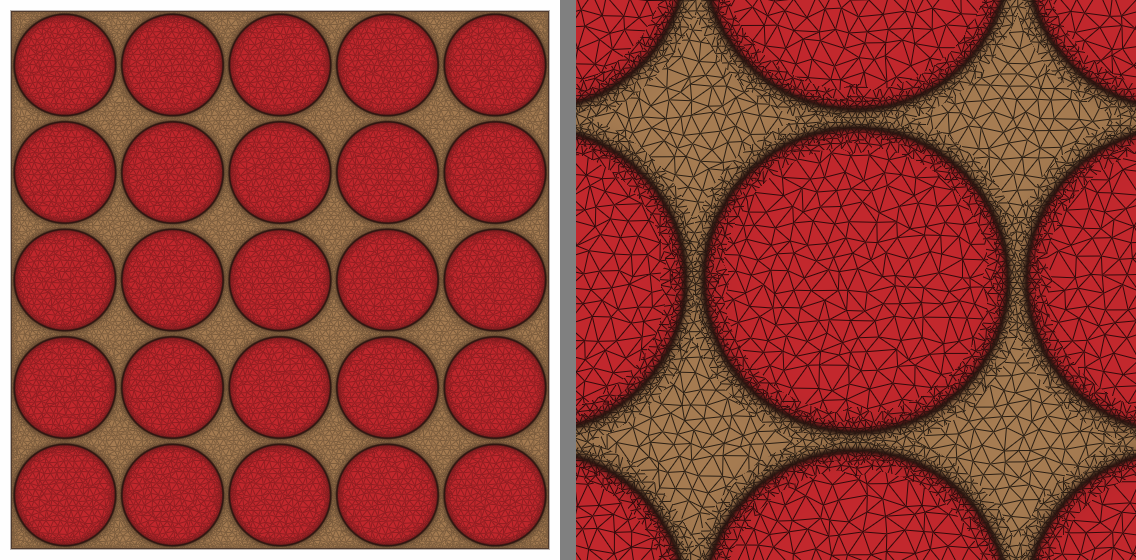
Left, the full canvas; right, a detail of the centre.
Reproduce this pattern procedurally as a three.js fragment shader.

```glsl
varying vec2 vUv;

#define REPEATS 5.0
#define HALF_SIDE 0.48
#define RADIUS 0.0905
#define MESH_SIZE 0.0112
#define MESH_LINE 0.00045
#define JITTER 0.62
#define RIM_WIDTH 0.0025
#define BORDER_WIDTH 0.002
#define RED vec3(0.76, 0.155, 0.175)
#define TAN vec3(0.65, 0.485, 0.32)
#define DARK vec3(0.15, 0.075, 0.055)
#define PAPER vec3(0.995)

vec2 hash2(vec2 p) {
  vec2 s = vec2(dot(p, vec2(127.1, 311.7)), dot(p, vec2(269.5, 183.3)));
  return fract(sin(s) * 43758.55);
}

// Jittered node of a triangular lattice
vec2 meshNode(vec2 id) {
  return vec2(id.x + 0.5 * id.y, 0.866 * id.y) + JITTER * (hash2(id) - 0.5);
}

float segmentDistance(vec2 p, vec2 a, vec2 b) {
  vec2 ab = b - a;
  float t = clamp(dot(p - a, ab) / dot(ab, ab), 0.0, 1.0);
  return length(p - a - t * ab);
}

// Distance to the nearest edge of an irregular triangulation
float meshDistance(vec2 p) {
  float row = p.y / 0.866;
  vec2 base = floor(vec2(p.x - 0.5 * row, row));
  float nearest = 1.0;
  for (int j = -1; j <= 1; j++) {
    for (int i = -1; i <= 1; i++) {
      vec2 id = base + vec2(float(i), float(j));
      vec2 a = meshNode(id);
      vec2 b = meshNode(id + vec2(1.0, 0.0));
      vec2 c = meshNode(id + vec2(0.0, 1.0));
      vec2 d = meshNode(id + vec2(1.0, 1.0));
      // The shorter diagonal splits each quad
      bool crossed = distance(b, c) < distance(a, d);
      float diagonal = crossed ? segmentDistance(p, b, c) : segmentDistance(p, a, d);
      nearest = min(nearest, min(segmentDistance(p, a, b), segmentDistance(p, a, c)));
      nearest = min(nearest, diagonal);
    }
  }
  return nearest;
}

// Line coverage that keeps its weight when thinner than a pixel
float lineCoverage(float dist, float width, float pixel) {
  float reach = max(width, pixel);
  return width / reach * clamp(1.0 - dist / reach, 0.0, 1.0);
}

void main() {
  float pixel = max(fwidth(vUv.x), 0.00001);

  // Square frame and the disc in each cell
  vec2 centred = vUv - 0.5;
  float frame = max(abs(centred.x), abs(centred.y)) - HALF_SIDE;
  float cell = 2.0 * HALF_SIDE / REPEATS;
  vec2 local = (fract((centred + HALF_SIDE) / cell) - 0.5) * cell;
  float disc = length(local) - RADIUS;
  float inside = clamp(0.5 - disc / pixel, 0.0, 1.0);
  vec3 color = mix(TAN, RED, inside);

  // Triangles shrink near rims, frame and the four poles of each disc
  vec2 folded = abs(local);
  float pole = length(vec2(max(folded.x, folded.y) - RADIUS, min(folded.x, folded.y)));
  float boundary = min(abs(disc), abs(frame));
  float size = MESH_SIZE * (disc > 0.0 ? 0.88 : 1.0);
  if (boundary < 0.011 || pole < 0.015) size = MESH_SIZE * 0.55;
  if (boundary < 0.0055 || pole < 0.009) size = MESH_SIZE * 0.34;
  float edge = meshDistance(vUv / size) * size;
  color *= 1.0 - lineCoverage(edge, MESH_LINE, pixel);

  // Crowded thin layers darken each rim
  float core = 0.92 * exp(-disc * disc / (RIM_WIDTH * RIM_WIDTH));
  float halo = 0.4 * exp(-abs(disc) / (2.0 * RIM_WIDTH));
  color = mix(color, DARK, max(core, halo));

  // Margin and border line
  color = mix(color, PAPER, clamp(0.5 + frame / pixel, 0.0, 1.0));
  float border = clamp(0.5 + (0.5 * BORDER_WIDTH - abs(frame)) / pixel, 0.0, 1.0);
  color = mix(color, DARK, 0.85 * border);

  gl_FragColor = vec4(color, 1.0);
}
```
